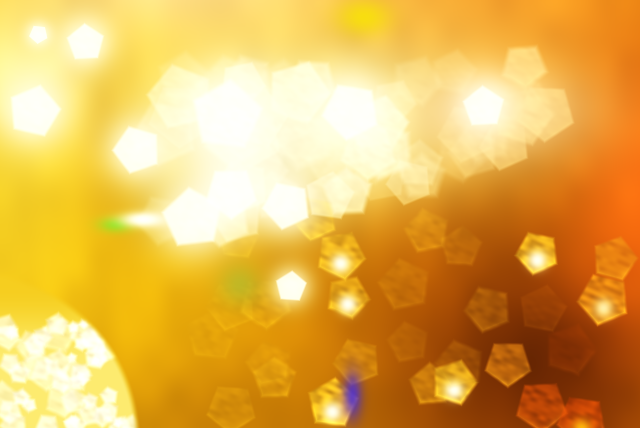
Reproduce this background procedurally as a Shadertoy shader.

```glsl
const float TAU = 6.2831853;
const vec3 WHITE = vec3(1.08, 1.06, 0.98);

vec3 hash3(float n) {
    vec3 q = fract(vec3(n) * vec3(0.1031, 0.1030, 0.0973));
    q += dot(q, q.yzx + 33.33);
    return fract((q.xxy + q.yzz) * q.zyx);
}

float noise(vec2 p) {
    vec2 cell = floor(p), f = fract(p);
    f = f * f * (3.0 - 2.0 * f);
    float n = cell.x + cell.y * 57.0 + 400.0;
    return mix(mix(hash3(n).x, hash3(n + 1.0).x, f.x),
               mix(hash3(n + 57.0).x, hash3(n + 58.0).x, f.x), f.y);
}

mat2 rotation(float angle) {
    float c = cos(angle), s = sin(angle);
    return mat2(c, s, -s, c);
}

float pentagon(vec2 q, float radius) {
    float sector = TAU / 5.0;
    float angle = atan(q.x, -q.y);
    float nearest = floor(0.5 + angle / sector) * sector;
    return cos(nearest - angle) * length(q) - radius;
}

// Gaussian spot blended over the base
vec3 glow(vec3 base, vec3 tint, vec2 p, vec2 center, vec2 size, float strength) {
    vec2 q = (p - center) / size;
    return mix(base, tint, strength * exp(-dot(q, q)));
}

// Pentagonal lens highlight with mottled face and a brighter lower rim
vec3 bokeh(vec3 base, vec3 tint, vec2 q, float radius, float turn, float alpha, float soft, float mottle) {
    float d = pentagon(rotation(turn) * q, radius);
    float mask = 1.0 - smoothstep(-soft, soft, d);
    float rim = exp(-abs(d + soft) / 0.006) * smoothstep(0.3, -1.0, q.y / radius);
    float grain = noise(rotation(0.4) * q * vec2(55.0, 95.0) + turn * 40.0) - 0.5;
    vec3 face = tint * (1.0 + mottle * grain) + mottle * rim * vec3(0.6, 0.55, 0.2);
    return mix(base, face, mask * alpha);
}

// Overexposed pentagon inside its own halo
vec3 hotSpot(vec3 col, vec2 p, vec2 center, float radius) {
    col = glow(col, WHITE, p, center, vec2(1.6 * radius), 0.75);
    return bokeh(col, WHITE, p - center, radius, center.x * 50.0, 0.75, 0.1 * radius, 0.05);
}

vec3 backdrop(vec2 p) {
    vec3 col = mix(vec3(0.88, 0.66, 0.07), vec3(0.76, 0.45, 0.04), smoothstep(0.3, 1.1, p.x));
    col = glow(col, vec3(0.95, 0.78, 0.2), p, vec2(0.0, 0.55), vec2(0.22, 0.4), 0.9);
    col = glow(col, vec3(0.72, 0.48, 0.04), p, vec2(0.6, 0.0), vec2(0.4, 0.2), 0.8);
    col = glow(col, vec3(0.42, 0.2, 0.02), p, vec2(1.27, 0.15), vec2(0.34), 0.95);
    col = glow(col, vec3(0.93, 0.58, 0.2), p, vec2(1.2, 1.0), vec2(0.45, 0.25), 0.85);
    col = glow(col, vec3(0.93, 0.42, 0.1), p, vec2(1.52, 0.56), vec2(0.19, 0.33), 0.95);
    col = glow(col, vec3(1.0, 0.81, 0.53), p, vec2(0.42, 1.04), vec2(0.5, 0.17), 0.95);
    col = glow(col, vec3(1.0, 0.9, 0.6), p, vec2(0.07, 0.83), vec2(0.24, 0.18), 0.9);
    col = glow(col, vec3(0.78, 0.55, 0.05), p, vec2(0.28, 0.68), vec2(0.1, 0.17), 0.8);
    // Broad overexposed band
    col = glow(col, vec3(1.0, 0.91, 0.58), p, vec2(0.78, 0.73), vec2(0.42, 0.19), 1.0);
    col = glow(col, vec3(1.0, 0.97, 0.8), p, vec2(0.6, 0.67), vec2(0.25, 0.16), 0.9);
    col = glow(col, vec3(1.0, 0.82, 0.6), p, vec2(1.16, 0.74), vec2(0.22, 0.11), 0.95);
    float cloud = noise(p * 6.0) + 0.6 * noise(p * vec2(17.0, 13.0) + 9.0);
    return col * (0.91 + 0.12 * cloud);
}

// Pentagons crowded along the bright band
vec3 brightCluster(vec3 col, vec2 p) {
    for (int i = 0; i < 46; i++) {
        vec3 h = hash3(float(i) + 11.0), k = hash3(float(i) + 211.0);
        vec2 center = mix(vec2(0.36, 0.63), vec2(1.28, 0.74), h.x);
        center.y += (h.y - 0.5) * mix(0.38, 0.22, h.x);
        vec3 tint = mix(vec3(1.06, 1.02, 0.84), vec3(1.03, 0.87, 0.6), smoothstep(0.45, 0.95, h.x));
        float alpha = mix(0.15, 0.65, k.x * k.x);
        col = bokeh(col, tint, p - center, mix(0.042, 0.064, h.z), k.y * TAU, alpha, mix(0.003, 0.01, k.z), 0.1);
    }
    return col;
}

// Separate amber pentagons in the darker area, some with a hot core
vec3 amberScatter(vec3 col, vec2 p) {
    for (int i = 0; i < 28; i++) {
        vec3 h = hash3(float(i) + 71.0), k = hash3(float(i) + 331.0);
        vec2 cell = vec2(float(i % 7), float(i / 7));
        vec2 center = vec2(0.48, 0.01) + (cell + 0.85 * h.xy) * vec2(0.14, 0.125);
        float redness = smoothstep(1.12, 1.3, center.x) * smoothstep(0.4, 0.15, center.y);
        vec3 tint = mix(vec3(0.92, 0.7, 0.18), vec3(0.83, 0.34, 0.05), redness);
        float radius = mix(0.04, 0.052, h.z);
        col = bokeh(col, tint, p - center, radius, k.y * TAU, mix(0.1, 0.8, k.x * k.x), mix(0.003, 0.006, k.z), 0.45);
        vec3 core = mix(WHITE, vec3(1.0, 0.7, 0.1), redness);
        col = glow(col, core, p, center - vec2(0.0, 0.4 * radius), vec2(0.022), step(0.75, k.x) * 0.9);
    }
    return col;
}

// Large glittering disc in the corner
vec3 glitterDisc(vec3 col, vec2 p) {
    float inside = 1.0 - smoothstep(-0.01, 0.01, length(p + vec2(0.07, 0.03)) - 0.39);
    vec3 disc = mix(vec3(0.93, 0.75, 0.18), vec3(0.98, 0.87, 0.45), smoothstep(0.33, 0.15, p.y));
    for (int i = 0; i < 56; i++) {
        vec3 h = hash3(float(i) + 501.0);
        vec2 center = h.xy * vec2(0.31, 0.25);
        disc = bokeh(disc, WHITE, p - center, mix(0.008, 0.034, h.z), h.x * 9.0, mix(0.8, 0.35, h.z), 0.006, 0.3);
    }
    return mix(col, disc, inside);
}

void mainImage(out vec4 fragColor, in vec2 fragCoord) {
    vec2 p = fragCoord / iResolution.y;
    vec3 col = brightCluster(amberScatter(backdrop(p), p), p);

    // Hot spots
    col = hotSpot(col, p, vec2(0.45, 0.49), 0.058);
    col = hotSpot(col, p, vec2(0.54, 0.55), 0.05);
    col = hotSpot(col, p, vec2(0.53, 0.73), 0.068);
    col = hotSpot(col, p, vec2(0.67, 0.52), 0.046);
    col = hotSpot(col, p, vec2(0.82, 0.74), 0.055);
    col = hotSpot(col, p, vec2(0.32, 0.65), 0.046);
    col = hotSpot(col, p, vec2(0.68, 0.33), 0.03);
    col = hotSpot(col, p, vec2(1.13, 0.75), 0.04);
    col = hotSpot(col, p, vec2(0.2, 0.9), 0.036);
    col = hotSpot(col, p, vec2(0.09, 0.92), 0.018);
    col = hotSpot(col, p, vec2(0.08, 0.74), 0.05);

    // Prismatic flares
    col = glow(col, vec3(0.5, 0.85, 0.2), p, vec2(0.27, 0.475), vec2(0.04, 0.018), 0.8);
    col = glow(col, WHITE, p, vec2(0.335, 0.487), vec2(0.05, 0.017), 1.0);
    col = glow(col, vec3(0.65, 0.7, 0.25), p, vec2(0.56, 0.335), vec2(0.05), 0.7);
    col = glow(col, vec3(0.35, 0.25, 0.75), p, vec2(0.824, 0.075), vec2(0.024, 0.06), 0.9);
    col = glow(col, vec3(0.95, 0.84, 0.05), p, vec2(0.85, 0.96), vec2(0.06, 0.04), 0.8);

    // Tone curve
    col = clamp(glitterDisc(col, p), 0.0, 1.0);
    fragColor = vec4(mix(col, smoothstep(0.0, 1.0, col), 0.6), 1.0);
}
```
